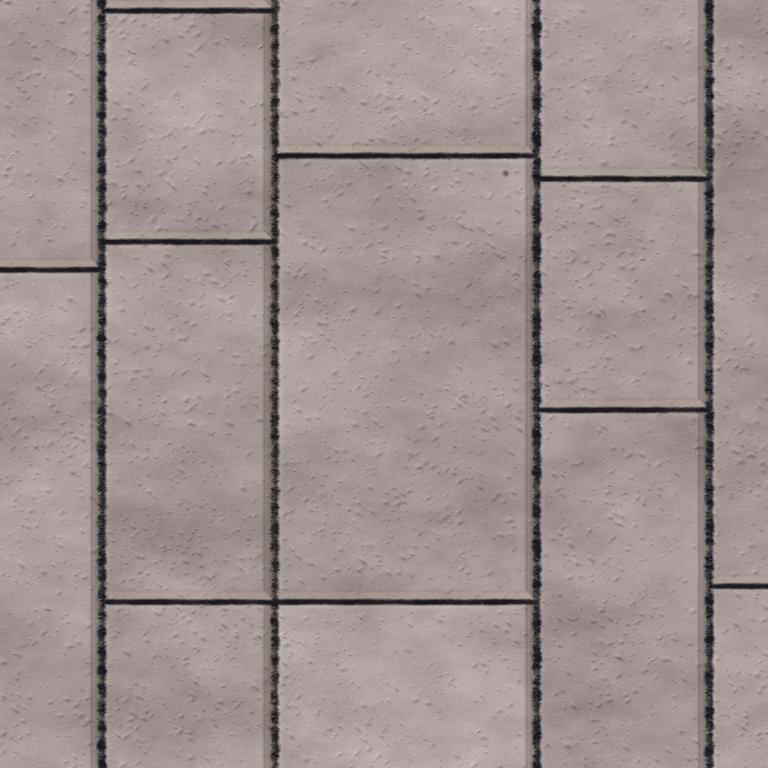
A WebGL 1 fragment shader for this texture:

```glsl
precision highp float;
// Bevelled stone paving in alternating narrow and wide columns, with dark joints and a pitted face.
uniform vec2 u_resolution;

#define STONE vec3(0.645, 0.602, 0.594)
#define BEVEL_LIT vec3(0.665, 0.618, 0.588)
#define BEVEL_SHADE vec3(0.515, 0.470, 0.448)
#define JOINT_DARK vec3(0.105, 0.095, 0.115)
#define JOINT_GRIT vec3(0.370, 0.335, 0.325)
#define NARROW 0.225
#define WIDE 0.341
#define JOINT_HALF vec2(0.0048, 0.0036)
#define BEVEL 0.0140
#define BUMP_CELLS 98.0
#define GRAIN_CELLS 180.0
#define LIGHT vec2(-0.45, 0.89)

vec2 hash2(vec2 p) {
  return fract(sin(vec2(dot(p, vec2(12.7, 31.1)), dot(p, vec2(26.9, 18.3)))) * 4375.85);
}

// Lit slope of small bumps scattered one per cell
float relief(vec2 p, float cells, float density) {
  p *= cells;
  vec2 home = floor(p);
  float slope = 0.0;
  for (int y = -1; y <= 1; y++) {
    for (int x = -1; x <= 1; x++) {
      vec2 id = home + vec2(float(x), float(y));
      vec2 place = hash2(id);
      vec2 kind = hash2(id + 57.3);
      vec2 d = p - id - place;
      d.y += 1.4 * (kind.x - 0.4) * d.x;
      d /= mix(0.15, 0.42, kind.y * kind.y) * vec2(1.4, 1.0);
      float present = smoothstep(0.0, 0.3, density - fract(kind.x * 7.0 + place.y));
      slope += present * dot(d, LIGHT) * exp(-1.5 * dot(d, d));
    }
  }
  return slope;
}

// Cloudy tone from layered, warped sines
float mottle(vec2 p) {
  float tone = 0.0;
  float weight = 0.5;
  for (int i = 0; i < 5; i++) {
    tone += weight * sin(p.x + 1.4 * sin(p.y)) * cos(p.y + 0.8 * sin(p.x * 0.7));
    p = mat2(0.8, 0.6, -0.6, 0.8) * p * 1.9 + 2.3;
    weight *= 0.68;
  }
  return tone;
}

// Small round holes, in a few cells only
float pits(vec2 p, float soft) {
  vec2 id = floor(p * 11.0);
  vec2 r = hash2(id + 9.1);
  float d = length(p - (id + 0.2 + 0.6 * r) / 11.0);
  return step(0.98, hash2(id + 31.7).x) * (1.0 - smoothstep(0.001, 0.004 + soft, d));
}

void main() {
  vec2 p = gl_FragCoord.xy / u_resolution.y;
  float soft = 0.0008 + 1.0 / u_resolution.y;

  // Column: narrow and wide ones take turns
  float pair = NARROW + WIDE;
  float n = floor((p.x - 0.133) / pair);
  float across = p.x - 0.133 - n * pair;
  float wide = step(NARROW, across);
  float left = across - wide * NARROW;
  float right = mix(NARROW, WIDE, wide) - left;

  // Course: two stone lengths take turns, shifted in each column
  vec2 lengths = mix(vec2(0.469, 0.301), vec2(0.581, 0.800), wide) + vec2(0.021 * n, 0.0);
  float base = 0.216 - n * mix(0.240, 0.507 + 0.0745 * n, wide);
  float period = lengths.x + lengths.y;
  float row = floor((p.y - base) / period);
  float along = p.y - base - row * period;
  float second = step(lengths.x, along);
  float bottom = along - second * lengths.x;
  float top = mix(lengths.x, lengths.y, second) - bottom;
  vec2 stone = hash2(vec2(2.0 * n + wide, 2.0 * row + second) + 3.7);

  // Stone face: clouds, trowel ripples, bumps and grain
  float patches = mottle(p * 13.0 + 4.0);
  float bumps = relief(p, BUMP_CELLS, 0.50 + 0.30 * patches);
  float grain = relief(p + 0.37, GRAIN_CELLS, 0.95);
  float cloud = mottle(p * vec2(6.0, 11.0) + stone * 20.0);
  float ripple = mottle(p * vec2(34.0, 58.0) + stone * 9.0);
  float shade = 0.072 * cloud + 0.028 * ripple + 0.035 * (stone.x - 0.5) + 0.065 * grain;
  shade += 0.12 * max(bumps, 0.0) + 0.30 * min(bumps, 0.0);
  vec3 color = STONE + shade;
  color = mix(color, JOINT_GRIT, 0.85 * pits(p, soft));

  // Pale rim on the left and top, bevels on the right and bottom
  float rim = min(left - JOINT_HALF.x, top - JOINT_HALF.y);
  color += 0.030 * (1.0 - smoothstep(0.002, 0.006 + soft, rim));
  float low = min(right, bottom);
  float bevel = 1.0 - smoothstep(BEVEL - soft, BEVEL + soft, low);
  float lit = smoothstep(-soft, soft, right - bottom);
  vec3 slant = mix(BEVEL_SHADE, BEVEL_LIT, lit) + 0.6 * shade;
  slant += 0.045 * (1.0 - lit) * smoothstep(0.008, 0.011, low);
  color = mix(color, slant, 0.9 * bevel);
  color -= 0.060 * (1.0 - 0.5 * lit) * (1.0 - smoothstep(0.0, 0.0015 + soft, abs(low - BEVEL)));

  // Joints: gritty uprights with ragged sides, and cleaner cross lines
  float ragged = mottle(p * vec2(70.0, 130.0));
  vec2 gap = vec2(min(left, right), min(bottom, top)) - JOINT_HALF;
  gap += vec2(0.0022, 0.0006) * ragged + vec2(0.0012, 0.0004) * grain;
  vec2 blur = vec2(0.0016, 0.0008) + soft * 0.7;
  vec2 open = 1.0 - smoothstep(-blur, blur, gap);
  float grit = smoothstep(-0.35, 0.55, grain + 0.5 * ragged) * (1.0 - 0.8 * open.y);
  grit *= mix(0.65, 1.0, step(right, left));
  vec3 joint = mix(JOINT_DARK, JOINT_GRIT, grit);
  color = mix(color, joint, max(open.x, open.y));

  gl_FragColor = vec4(clamp(color, 0.0, 1.0), 1.0);
}
```
